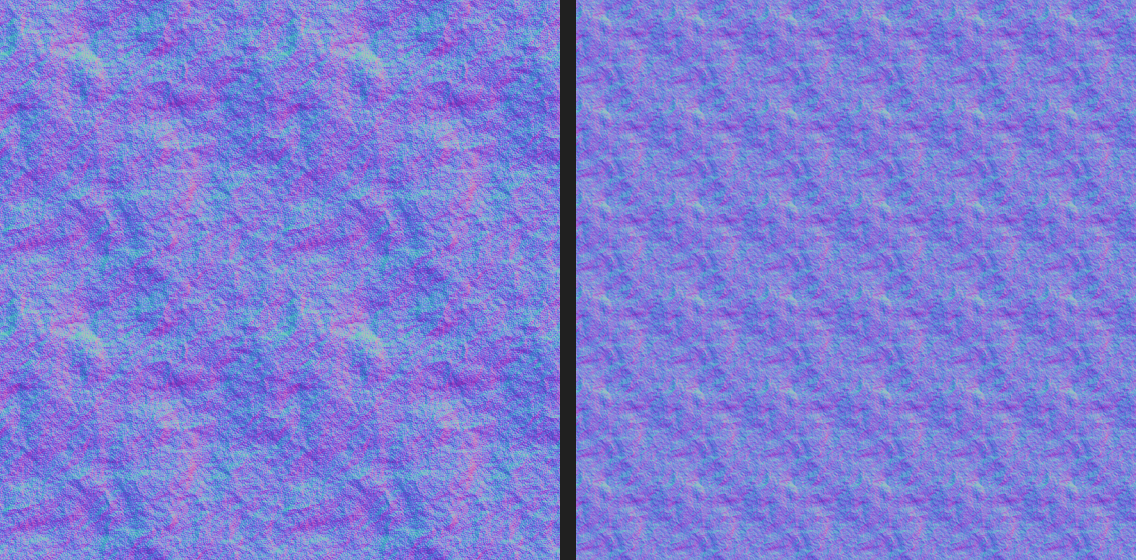
Left: one tile. Right: repeated 3 by 3.
Reproduce this texture map procedurally as a three.js fragment shader.

```glsl
#define TILES 2.0          // whole repeats across the canvas
#define BASE_FREQ 2.0      // cells per tile in the largest rock octave
#define ROCK 0.125         // slope of the largest rock octave
#define ROUGHEN 1.17       // slope gain per octave
#define CREASE 0.22        // slope beside the broken ridges
#define COARSE_GRAIN 0.27
#define FINE_GRAIN 0.39
#define WARP 0.045         // broad bending of the rock forms
#define RAGGED 0.02        // small bending that breaks up edges
#define STEP 0.0016        // sampling distance for slopes
#define SOFTEN 0.76        // shortens the normal, muting the colours

varying vec2 vUv;

vec2 hash22(vec2 p) {
  vec3 q = fract(vec3(p.xyx) * vec3(0.1031, 0.1030, 0.0973));
  q += dot(q, q.yzx + 33.33);
  return fract((q.xx + q.yz) * q.zy);
}

// Dot product of a wrapped lattice gradient with the offset to it
float corner(vec2 cell, vec2 offset, vec2 freq, float seed) {
  vec2 gradient = hash22(mod(cell, freq) + seed * 17.0) * 2.0 - 1.0;
  return dot(gradient, offset);
}

// Gradient noise with period 1 and freq cells per period on each axis
float wrapNoise(vec2 p, vec2 freq, float seed) {
  p *= freq;
  vec2 cell = floor(p);
  vec2 f = p - cell;
  vec2 u = f * f * f * (f * (f * 6.0 - 15.0) + 10.0);
  vec2 e = vec2(1.0, 0.0);
  float low = mix(corner(cell, f, freq, seed),
                  corner(cell + e.xy, f - e.xy, freq, seed), u.x);
  float high = mix(corner(cell + e.yx, f - e.yx, freq, seed),
                   corner(cell + e.xx, f - e.xx, freq, seed), u.x);
  return mix(low, high, u.y);
}

// Axes across and along the rising diagonal; whole tiles stay whole
vec2 diagonal(vec2 p) {
  return vec2(p.x - p.y, p.x + p.y);
}

vec2 bend(vec2 p, float freq, float seed) {
  return vec2(wrapNoise(p, vec2(freq), seed),
              wrapNoise(p, vec2(freq), seed + 1.0));
}

float height(vec2 p) {
  vec2 bent = p + WARP * bend(p, 4.0, 1.0) + RAGGED * bend(p, 23.0, 3.0);

  // Rock forms, every other octave slightly drawn out along the diagonal
  float h = 0.0;
  float freq = BASE_FREQ;
  float slope = ROCK;
  for (int i = 0; i < 5; i++) {
    float octave = float(i);
    bool slanted = mod(octave, 2.0) > 0.5;
    vec2 q = slanted ? diagonal(bent) : bent;
    vec2 cells = slanted ? freq * vec2(0.75, 0.5) : vec2(freq);
    h += slope / freq * wrapNoise(q, cells, 5.0 + octave);
    freq *= 2.0;
    slope *= ROUGHEN;
  }

  // Ridges that fade in and out, rising and steep
  float rising = abs(wrapNoise(diagonal(bent), vec2(3.0, 2.0), 11.0));
  float steep = abs(wrapNoise(bent, vec2(6.0, 4.0), 15.0));
  float present = smoothstep(-0.2, 0.25, wrapNoise(p, vec2(3.0), 12.0));
  h -= CREASE * mix(steep / 6.0, rising / 4.0, present);

  // Sandy grain
  h += COARSE_GRAIN / 68.0 * wrapNoise(diagonal(p), vec2(49.0, 46.0), 13.0);
  h += FINE_GRAIN / 157.0 * wrapNoise(p, vec2(157.0), 14.0);
  return h;
}

void main() {
  vec2 p = vUv * TILES;
  float h = height(p);
  vec2 slope = vec2(height(p + vec2(STEP, 0.0)) - h,
                    height(p + vec2(0.0, STEP)) - h) / STEP;

  // Surface normal stored as colour
  vec3 normal = normalize(vec3(-slope, 1.0)) * SOFTEN;
  gl_FragColor = vec4(normal * 0.5 + 0.5, 1.0);
}
```
